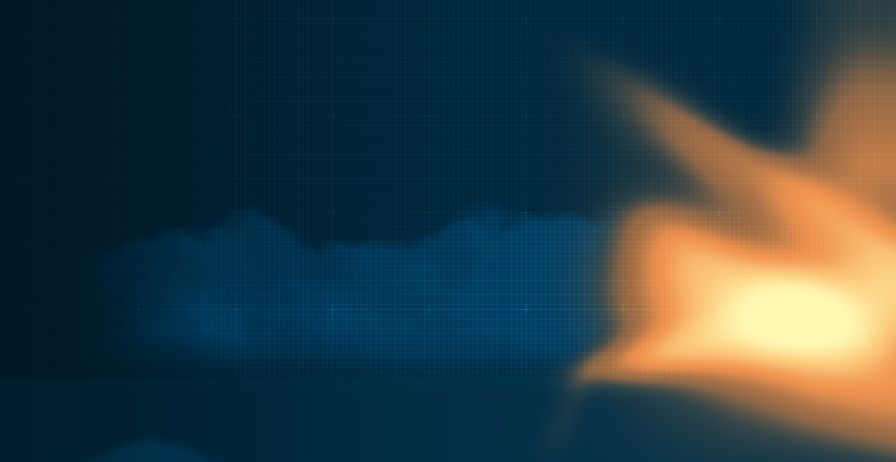
Reproduce this background procedurally as a Shadertoy shader.

```glsl
// A fiery burst on the right lights a dark blue, finely gridded backdrop with clouds.
// Soft glows and tapered rays add up to a heat value, which a colour ramp turns into
// fire; the clouds are noise-edged shapes above a low horizon.

#define GRID_PERIOD 0.2096
#define GRID_ORIGIN vec2(0.0909, 0.540)
#define GRID_CELLS 20.0
#define GRID_GAIN 0.06
#define HORIZON 0.18
#define CORE vec2(1.75, 0.315)
#define NIGHT vec3(0.0, 0.095, 0.145)
#define DEEP_BLUE vec3(0.005, 0.165, 0.25)
#define CLOUD_BLUE vec3(0.0, 0.29, 0.46)

float hash(vec2 p) {
    return fract(sin(dot(p, vec2(127.1, 311.7))) * 43758.55);
}

float noise(vec2 p) {
    vec2 i = floor(p), f = fract(p);
    f = f * f * (3.0 - 2.0 * f);
    return mix(mix(hash(i), hash(i + vec2(1, 0)), f.x),
               mix(hash(i + vec2(0, 1)), hash(i + vec2(1, 1)), f.x), f.y);
}

float fbm(vec2 p) {
    float sum = 0.0, gain = 0.5;
    for (int i = 0; i < 5; i++) {
        sum += gain * noise(p);
        p = mat2(1.6, 1.2, -1.2, 1.6) * p;
        gain *= 0.5;
    }
    return sum;
}

float bump(float x, float centre, float width) {
    float d = (x - centre) / width;
    return exp(-d * d);
}

// Rotated elliptical Gaussian
float glow(vec2 p, vec2 centre, vec2 radii, float angle) {
    float c = cos(angle), s = sin(angle);
    vec2 q = mat2(c, -s, s, c) * (p - centre) / radii;
    return exp(-dot(q, q));
}

// Ray widening from a to b, softer on its right-hand side by the given factor
float ray(vec2 p, vec2 a, vec2 b, vec2 widths, float softness, float rise) {
    vec2 axis = normalize(b - a);
    float t = dot(p - a, axis) / length(b - a);
    float side = dot(p - a, vec2(-axis.y, axis.x));
    float width = mix(widths.x, widths.y, clamp(t, 0.0, 1.2));
    if (side < 0.0) width *= softness;
    float fade = smoothstep(0.0, rise, t) * (1.0 - smoothstep(0.8, 1.4, t));
    return fade * exp(-side * side / (width * width));
}

float cloudDensity(vec2 p) {
    float detail = fbm(p * 12.0 + 3.0);
    float top = 0.475 + 0.085 * bump(p.x, 0.54, 0.09) + 0.045 * bump(p.x, 0.36, 0.08)
              + 0.07 * smoothstep(0.82, 1.02, p.x) + 0.09 * (detail - 0.45);
    float body = smoothstep(0.0, 0.05, top - p.y) * smoothstep(HORIZON - 0.04, 0.3, p.y);
    body *= smoothstep(0.16, 0.62, p.x + 0.1 * detail);
    body *= 0.2 + 0.3 * smoothstep(0.7, 1.2, p.x) + 0.95 * fbm(p * vec2(5.0, 7.0));
    float lowTop = 0.055 * bump(p.x, 0.33, 0.12) + 0.03 * (detail - 0.5);
    return body + 0.45 * smoothstep(-0.01, 0.025, lowTop - p.y) * bump(p.x, 0.35, 0.2);
}

float fireHeat(vec2 p) {
    p += 0.015 * (vec2(noise(p * 7.0), noise(p * 7.0 + 19.0)) - 0.5);
    // Core, surrounding glow and faint outer smoke
    float heat = 0.55 * glow(p, CORE, vec2(0.34, 0.15), -0.15)
               + 1.10 * glow(p, CORE, vec2(0.15, 0.085), -0.2)
               + 0.40 * glow(p, vec2(1.48, 0.37), vec2(0.16, 0.15), -0.3)
               + 0.50 * glow(p, vec2(1.92, 0.15), vec2(0.32, 0.12), -0.3)
               + 0.65 * glow(p, vec2(1.96, 0.40), vec2(0.12, 0.10), -0.6)
               + 0.13 * glow(p, vec2(1.65, 0.08), vec2(0.40, 0.16), 0.0)
               + 0.10 * glow(p, vec2(1.42, 0.62), vec2(0.20, 0.28), 0.5);
    // Rays reaching out to the left
    heat += 0.60 * ray(p, vec2(1.13, 0.965), vec2(1.94, 0.43), vec2(0.035, 0.065), 1.8, 0.85);
    heat += 0.42 * ray(p, vec2(1.28, 0.57), CORE, vec2(0.045, 0.085), 1.5, 0.5);
    heat += 0.65 * ray(p, vec2(1.14, 0.16), CORE, vec2(0.03, 0.08), 1.0, 0.55);
    heat += 0.07 * ray(p, vec2(1.15, -0.05), vec2(1.27, 0.20), vec2(0.04, 0.03), 1.0, 0.5);
    // Haze rising at the upper right
    float haze = 0.18 + 0.40 * smoothstep(1.0, 0.6, p.y);
    heat += haze * smoothstep(1.62, 1.88, p.x) * smoothstep(0.4, 0.66, p.y);
    return 1.15 * (1.0 - exp(-heat));
}

vec3 fireRamp(float heat) {
    vec3 col = mix(vec3(0.31, 0.32, 0.29), vec3(0.62, 0.43, 0.28), smoothstep(0.18, 0.42, heat));
    col = mix(col, vec3(0.94, 0.58, 0.31), smoothstep(0.38, 0.64, heat));
    col = mix(col, vec3(0.99, 0.80, 0.49), smoothstep(0.60, 0.86, heat));
    return mix(col, vec3(1.0, 0.97, 0.70), smoothstep(0.80, 1.02, heat));
}

// Antialiased line mask on the integers, per axis
vec2 lines(vec2 g, float halfWidth, float aa) {
    vec2 d = abs(fract(g + 0.5) - 0.5);
    return 1.0 - smoothstep(vec2(halfWidth - aa), vec2(halfWidth + aa), d);
}

void mainImage(out vec4 fragColor, in vec2 fragCoord) {
    vec2 p = fragCoord / iResolution.y;
    float pixel = 1.0 / iResolution.y;

    // Backdrop, horizon and clouds
    vec3 col = mix(NIGHT, DEEP_BLUE, smoothstep(0.0, 1.1, p.x));
    float sky = smoothstep(HORIZON - pixel, HORIZON + pixel, p.y);
    col += (1.0 - sky) * vec3(0.0, 0.02, 0.03);
    float cloud = clamp(cloudDensity(p), 0.0, 1.0);
    col = mix(col, CLOUD_BLUE, cloud * 0.8);

    // Fire
    float heat = fireHeat(p);
    col = mix(col, fireRamp(heat), smoothstep(0.0, 0.36, heat));

    // Fine grid of uneven lines, brighter main lines and small crosses where they meet
    vec2 g = (p - GRID_ORIGIN) / GRID_PERIOD;
    float aa = 0.6 * pixel / GRID_PERIOD;
    vec2 id = floor(g * GRID_CELLS + 0.5);
    vec2 strength = 0.35 + 0.65 * vec2(hash(vec2(id.x, 3.0)), hash(vec2(7.0, id.y)));
    vec2 fine = strength * lines(g * GRID_CELLS, 0.1, aa * GRID_CELLS);
    vec2 main = lines(g, 0.005, aa);
    vec2 near = abs(fract(g + 0.5) - 0.5);
    float cross = max(main.x, main.y) * (1.0 - smoothstep(0.01, 0.06, max(near.x, near.y)));
    float grid = fine.x + fine.y - 0.35 + 0.3 * max(main.x, main.y) + 1.2 * cross;
    float visible = sky * smoothstep(-0.1, 0.9, p.x) * (1.0 - 0.85 * smoothstep(0.3, 0.8, heat));
    col += GRID_GAIN * grid * visible * (0.6 + 0.6 * cloud) * vec3(0.4, 0.9, 1.0);

    fragColor = vec4(clamp(col, 0.0, 1.0), 1.0);
}
```
